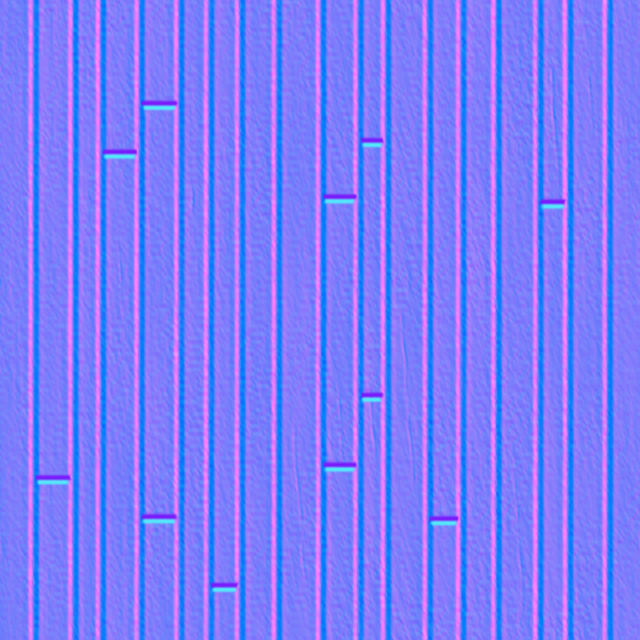
A Shadertoy shader for this texture map:

```glsl
const int SEAMS = 17;
const float SEAM_X[SEAMS] = float[](
    0.052, 0.114, 0.157, 0.2175, 0.2795, 0.326, 0.3745, 0.432, 0.501,
    0.5595, 0.6025, 0.668, 0.72, 0.775, 0.8405, 0.887, 0.949);

// Each joint: board index, height
const int JOINTS = 11;
const vec2 JOINT[JOINTS] = vec2[](
    vec2(1, 0.250), vec2(3, 0.759), vec2(4, 0.835), vec2(4, 0.189),
    vec2(6, 0.082), vec2(9, 0.689), vec2(9, 0.270), vec2(10, 0.777),
    vec2(10, 0.379), vec2(12, 0.186), vec2(15, 0.681));

const float FLAT_BLUE = 0.985;

float hash(vec2 p) {
    return fract(sin(dot(p, vec2(127.1, 311.7))) * 43758.5453);
}

float noise(vec2 p) {
    vec2 cell = floor(p);
    vec2 f = fract(p);
    f = f * f * (3.0 - 2.0 * f);
    return mix(mix(hash(cell), hash(cell + vec2(1, 0)), f.x),
               mix(hash(cell + vec2(0, 1)), hash(cell + vec2(1, 1)), f.x), f.y);
}

// Rounded peak with a slightly flat top
float bell(float d, float width) {
    return exp(-pow(abs(d) / width, 2.6));
}

// Bevels of a seam, with a faint opposite swell on each side
float seamSlope(float d, float wear) {
    float rise = 0.88 * wear * bell(d + 0.0044, 0.0036);
    float fall = 0.99 * bell(d - 0.0048, 0.0042);
    float swell = 0.20 * bell(d - 0.0130, 0.0040) - 0.14 * bell(d + 0.0125, 0.0045);
    return rise - fall + swell;
}

// Wood surface height: long fibres and fine pitting in rough patches
float woodHeight(vec2 p, float board, float roughness) {
    vec2 q = p + vec2(0.01 * p.y, board * 3.7);
    float fibres = 0.24 * noise(q * vec2(140.0, 12.0));
    float pits = 0.24 * noise(q * vec2(160.0, 75.0)) + 0.26 * noise(q * vec2(250.0, 160.0));
    return fibres + roughness * pits;
}

vec2 woodSlope(vec2 p, float board, float roughness) {
    vec2 e = vec2(0.0014, 0.0);
    float west = woodHeight(p - e.xy, board, roughness);
    float east = woodHeight(p + e.xy, board, roughness);
    float south = woodHeight(p - e.yx, board, roughness);
    float north = woodHeight(p + e.yx, board, roughness);
    return vec2(west - east, south - north);
}

// Thin slanted crack, placed at random on some boards
float crackSlope(vec2 p, float middle, float board) {
    float centre = hash(vec2(board, 2.0));
    float reach = mix(0.08, 0.2, hash(vec2(board, 3.0)));
    float y = p.y - centre;
    float d = p.x - middle + 0.07 * y - 0.003 * noise(vec2(p.y * 30.0, board));
    float fade = 1.0 - smoothstep(0.4 * reach, reach, abs(y));
    float present = step(0.4, hash(vec2(board, 5.0)));
    float broken = noise(vec2(p.y * 50.0, board));
    return present * fade * broken * (bell(d + 0.002, 0.002) - bell(d - 0.002, 0.002));
}

void mainImage(out vec4 fragColor, in vec2 fragCoord) {
    vec2 p = fragCoord / iResolution.xy;

    // Find the board and its edges, wrapping at the sides
    float left = SEAM_X[SEAMS - 1] - 1.0;
    float right = SEAM_X[0];
    int index = 0;
    for (int i = 0; i < SEAMS; i++) {
        if (p.x > SEAM_X[i]) {
            left = SEAM_X[i];
            right = i < SEAMS - 1 ? SEAM_X[i + 1] : SEAM_X[0] + 1.0;
            index = (i + 1) % SEAMS;
        }
    }
    float board = float(index);
    float middle = 0.5 * (left + right);

    // Wood grain, gentle undulation and cracks
    float roughness = mix(0.6, 1.4, noise(p * vec2(22.0, 9.0) + board));
    vec2 slope = 0.85 * woodSlope(p, board, roughness);
    slope.x += 0.14 * (noise(p * vec2(55.0, 5.0) + board * 2.3) - 0.5);
    slope.x += 0.06 * (hash(vec2(board, 9.0)) - 0.5);
    slope.x += 0.4 * crackSlope(p, middle, board);

    // Bevelled seams with slightly worn edges
    float wear = 0.86 + 0.28 * noise(p * vec2(40.0, 110.0));
    slope.x += seamSlope(p.x - left, wear) + seamSlope(p.x - right, wear);

    // Short joints between board ends: dark upper lip, bright lower lip
    float edge = min(p.x - left, right - p.x) + 0.003 * (noise(p * 180.0) - 0.5);
    float upperSpan = smoothstep(0.001, 0.006, edge);
    float lowerSpan = smoothstep(0.003, 0.010, edge);
    for (int i = 0; i < JOINTS; i++) {
        if (int(JOINT[i].x) == index) {
            float d = p.y - JOINT[i].y;
            float upper = upperSpan * bell(d - 0.0036, 0.0042);
            float lower = lowerSpan * bell(d + 0.0036, 0.0036);
            slope = mix(slope, vec2(-0.05, -0.78), upper);
            slope = mix(slope, vec2(-0.35, 0.85), lower);
        }
    }

    vec2 tint = clamp(vec2(0.5, 0.49) + 0.5 * slope, 0.0, 1.0);
    fragColor = vec4(tint, FLAT_BLUE, 1.0);
}
```
